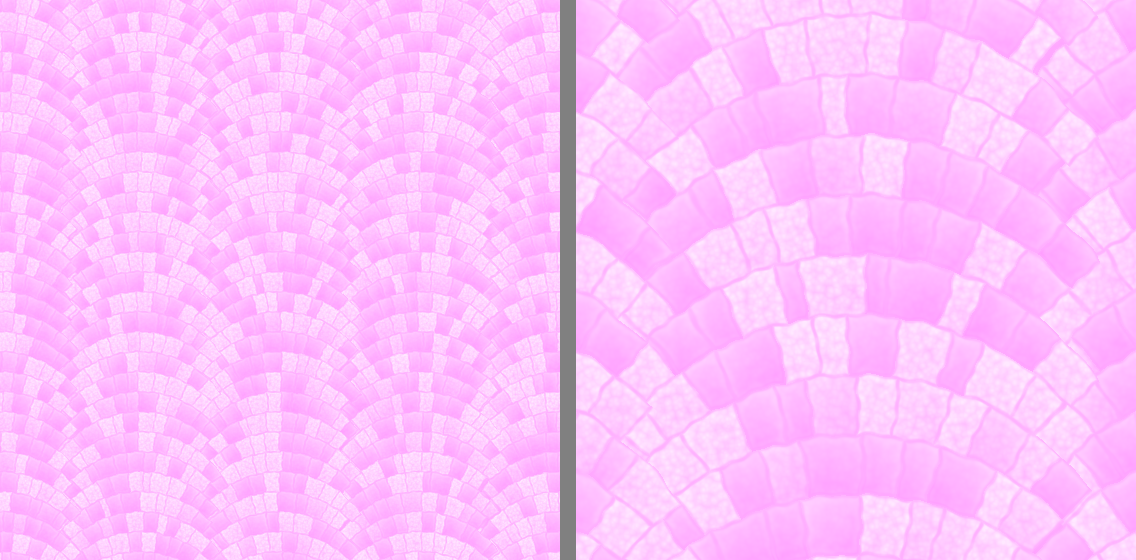
Left: the whole. Right: its middle third, enlarged.
Write a WebGL 2 fragment shader that draws this pattern.

```glsl
#version 300 es
precision highp float;
// Pink cobbles laid in segmental arches: four columns of stacked arcs, 28 rows high.
// Each arc is a translated circle band cut by jittered radial joints; columns
// interlock at their seams, and pale stones carry a cellular grain.
uniform vec2 u_resolution;
out vec4 fragColor;

const float RADIUS = 0.177;
const float PITCH = 1.0 / 28.0;
const float STONES_PER_RADIAN = 7.0;

float hash(vec2 p) {
  vec3 q = fract(vec3(p.xyx) * vec3(0.1031, 0.1030, 0.0973));
  q += dot(q, q.yzx + 33.33);
  return fract((q.x + q.y) * q.z);
}

// Distance to the nearest scattered grain, in cell units.
float cellular(vec2 p) {
  vec2 cell = floor(p);
  float nearest = 2.0;
  for (int y = -1; y <= 1; y++) {
    for (int x = -1; x <= 1; x++) {
      vec2 c = cell + vec2(x, y);
      vec2 grain = c + vec2(hash(c), hash(c + 71.7));
      nearest = min(nearest, distance(p, grain));
    }
  }
  return nearest;
}

// Uneven position of radial joint i within a row.
float jointAt(float i, float rowId) {
  return i + 0.55 * (hash(vec2(rowId, i + 20.0)) - 0.5);
}

// One column of arches, p.x measured from its axis.
// Returns tone, paleness, joint distance, distance inside the right end.
vec4 archColumn(vec2 p, float column) {
  float x = clamp(p.x, -0.16, 0.16);
  float v = (p.y + RADIUS - sqrt(RADIUS * RADIUS - x * x)) / PITCH - 0.42;
  float row = floor(v);
  float across = v - row;
  float rowId = row + 5.0 + 40.0 * mod(column, 4.0);

  // Radial coordinate along the arc, then the stone that holds it
  float centreY = (row + 0.92) * PITCH - RADIUS;
  float angle = atan(p.x, p.y - centreY);
  float u = angle * STONES_PER_RADIAN;
  float stone = floor(u);
  if (u < jointAt(stone, rowId)) stone -= 1.0;
  else if (u > jointAt(stone + 1.0, rowId)) stone += 1.0;
  float start = jointAt(stone, rowId);
  float end = jointAt(stone + 1.0, rowId);
  float along = (u - start) / (end - start);

  // Joint distances in canvas units
  float unit = RADIUS / STONES_PER_RADIAN;
  float sideGap = min(u - start, end - u) * unit;
  float rowGap = min(across, 1.0 - across) * PITCH * cos(angle);
  float lastJoint = jointAt(5.0 + mod(abs(row), 2.0), rowId);

  // Stone tone, with some whole rows leaning dark or pale
  float pick = hash(vec2(rowId, stone + 60.0));
  float shade = 0.84 * pick + 0.16 * hash(vec2(rowId, 3.0));
  float pale = smoothstep(0.38, 0.64, shade);
  float tone = mix(0.678, 0.768, shade) + 0.066 * pale;

  // Smooth stones darken toward the lower edge and one side
  float slant = hash(vec2(rowId, stone + 110.0)) - 0.5;
  tone += (1.0 - 0.6 * pale) * (0.12 * (across - 0.5) + 0.14 * slant * (along - 0.5));
  return vec4(tone, pale, min(sideGap, rowGap), (lastJoint - u) * unit);
}

void main() {
  vec2 uv = gl_FragCoord.xy / u_resolution;
  float pixel = 1.0 / min(u_resolution.x, u_resolution.y);

  // Hand-cut wobble of the joints
  vec2 p = uv + 0.0007 * sin(uv.yx * 190.0 + vec2(0.0, 2.0))
              + 0.0005 * sin(uv.yx * 430.0 + uv * 170.0);

  // The left column overlaps the right one with a stepped seam
  float column = floor(p.x * 4.0);
  vec2 local = vec2(p.x - column * 0.25, p.y);
  vec4 left = archColumn(local, column);
  vec4 right = archColumn(local - vec2(0.25, 0.0), column + 1.0);
  float overlap = smoothstep(-0.5 * pixel, 0.5 * pixel, left.w);
  vec3 surface = mix(right.xyz, left.xyz, overlap);
  float gap = min(surface.z, abs(left.w));

  // Two sizes of grain on pale stones, faint mottling everywhere
  float grain = 0.6 * cellular(uv * 170.0) + 0.4 * cellular(uv * 290.0 + 9.0) - 0.48;
  float mottle = sin(uv.x * 310.0 + 2.0 * sin(uv.y * 230.0)) * sin(uv.y * 270.0);
  float tone = surface.x - grain * mix(0.04, 0.17, surface.y) + 0.008 * mottle;

  // Worn bright rim, then the thin shadowed joint broken by wear
  float rim = smoothstep(0.001, 0.0025, gap) * (1.0 - smoothstep(0.0025, 0.006, gap));
  tone += 0.022 * rim;
  float joint = 1.0 - smoothstep(0.0003, 0.0014 + 0.6 * pixel, gap);
  float wear = 0.8 + 0.2 * sin(uv.x * 260.0 + 3.0 * sin(uv.y * 210.0));
  tone = mix(tone, 0.675, 0.85 * wear * joint);

  fragColor = vec4(1.0, clamp(tone, 0.58, 0.91), 1.0, 1.0);
}
```
